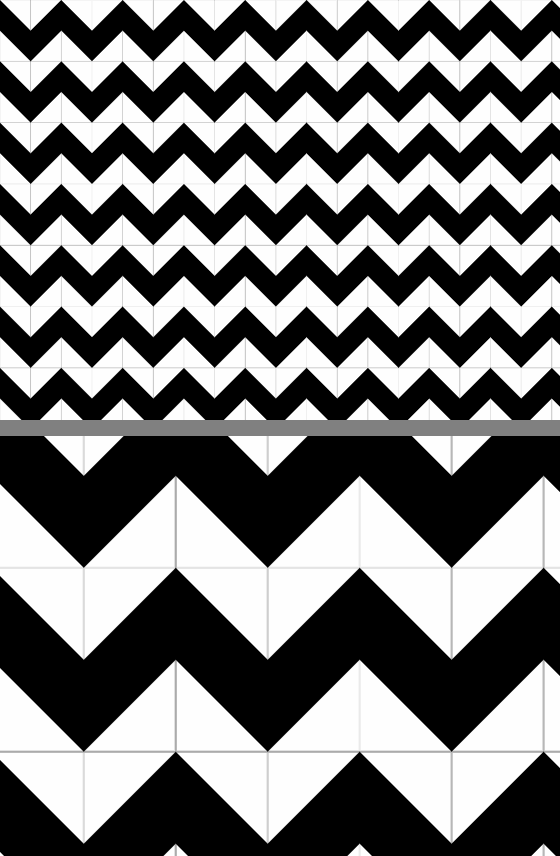
Top: the whole. Bottom: its middle third, enlarged.
A Shadertoy shader for this pattern:

```glsl
// Black and white chevron bands with faint hairline seams between the tiles
#define TILE 0.14598       // tile side, in canvas heights
#define BAND 0.5           // vertical thickness of a band, in tiles
#define SEAM_WIDTH 0.0118  // hairline width, in tiles
#define SEAM_DARK 0.2      // mean darkness of a seam
#define SEAM_VARY 0.13     // variation of darkness between seams
#define SEAM_BEAT 3.4      // half tiles from one faint seam to the next
#define INK vec3(0.0)
#define PAPER vec3(0.996)

const float TAU = 6.2831853;

// Signed distance to the zigzag bands, negative inside; peaks at whole x
float chevronDistance(vec2 p) {
    float zigzag = 0.5 - abs(fract(p.x) - 0.5);
    float fromCentre = abs(fract(p.y - zigzag - 0.5 * BAND + 0.5) - 0.5);
    return (fromCentre - 0.5 * BAND) * inversesqrt(2.0);
}

// Darkness of the seam nearest to x, for seams set every "spacing" tiles
float seam(float x, float spacing, float pixel) {
    float line = round(x / spacing) * spacing;
    float reach = 0.5 * (SEAM_WIDTH + pixel) - abs(x - line);
    float coverage = clamp(reach / pixel, 0.0, min(1.0, SEAM_WIDTH / pixel));
    float beat = cos(TAU * (2.0 * line - 3.0) / SEAM_BEAT);
    return coverage * (SEAM_DARK - SEAM_VARY * beat);
}

void mainImage(out vec4 fragColor, in vec2 fragCoord) {
    // Tile coordinates, measured from the upper left corner
    float pixel = 1.0 / (iResolution.y * TILE);
    vec2 p = vec2(fragCoord.x, iResolution.y - fragCoord.y) * pixel;

    // Seams show on the paper only
    float shade = max(seam(p.x, 0.5, pixel), seam(p.y, 1.0, pixel));
    vec3 color = PAPER * (1.0 - shade);

    // Bands cover the seams
    float ink = clamp(0.5 - chevronDistance(p) / pixel, 0.0, 1.0);
    color = mix(color, INK, ink);

    fragColor = vec4(color, 1.0);
}
```
